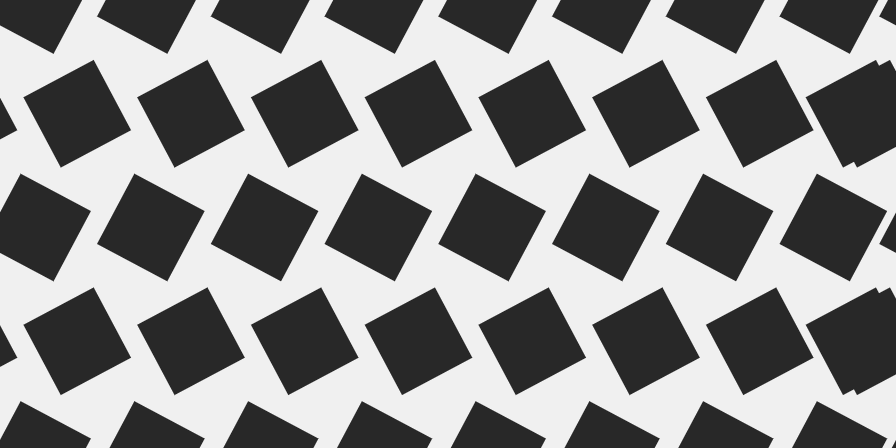
Reproduce this pattern procedurally as a Shadertoy shader.

```glsl
// Rows of dark tilted squares on a pale ground, leaning left and right in turn.
#define PITCH 0.25390625
#define HALF_SIDE 0.35
#define TILT radians(28.0)
#define EVEN_PHASE 0.326
#define ODD_PHASE 0.679
#define GROUND vec3(0.94)
#define INK vec3(0.157)

float squareDistance(vec2 p, float angle) {
    float c = cos(angle), s = sin(angle);
    vec2 q = abs(vec2(c * p.x + s * p.y, c * p.y - s * p.x));
    return max(q.x, q.y) - HALF_SIDE;
}

// Distance in pitch units to the nearest square centred right of firstCentre.
float rowsDistance(vec2 p, float firstCentre) {
    float row = round(p.y);
    float odd = mod(row, 2.0);
    float phase = mix(EVEN_PHASE, ODD_PHASE, odd);
    vec2 centre = vec2(round(p.x - phase) + phase, row);
    float angle = mix(TILT, -TILT, odd);
    return centre.x > firstCentre ? squareDistance(p - centre, angle) : 1.0;
}

void mainImage(out vec4 fragColor, in vec2 fragCoord) {
    // Grid coordinates run down from the top left corner.
    float unit = PITCH * iResolution.y;
    vec2 p = vec2(fragCoord.x, iResolution.y - fragCoord.y) / unit;
    float period = iResolution.x / unit;

    // Squares cut by the left edge wrap over the right edge, leaving a seam.
    float d = rowsDistance(p, -1.0);
    d = min(d, rowsDistance(p - vec2(period, 0.0), -0.5));

    float coverage = clamp(0.5 - d * unit, 0.0, 1.0);
    fragColor = vec4(mix(GROUND, INK, coverage), 1.0);
}
```
